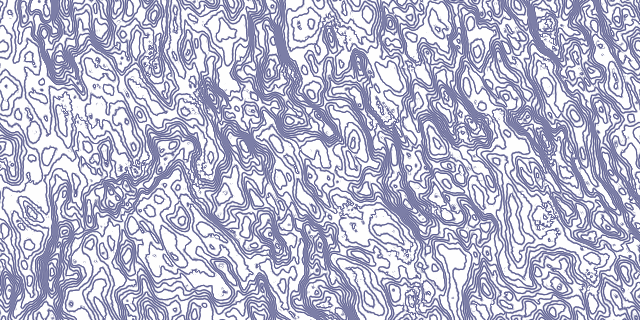
This pattern is drawn by a Shadertoy shader. Its source:

```glsl
// Contour map of a rugged terrain with slanted, elongated ridges.
// Stretched gradient noise forms the land; valleys are flattened into plains
// and lakes, and lines are drawn by the distance to the nearest whole level.

#define LINE_REACH 0.0049   // distance at which a line fades out
#define LINE_STRENGTH 0.9
#define RELIEF 1.55         // overall number of levels
#define RIDGE_SCALE vec2(5.6, 2.8)
#define PLAIN_LEVEL -1.3    // land below this is flattened
#define PLAIN_SLOPE 0.5
#define LAKE_LEVEL -5.5     // halfway between two contours
#define ROUGHNESS 0.13
#define CLUTTER 0.5         // extra roughness in scattered patches
#define TRACKS 6

const vec3 PAPER = vec3(0.995);
const vec3 INK = vec3(0.29, 0.30, 0.52);

uint scramble(uint n) {
    n = n * 747796405u + 2891336453u;
    n = ((n >> ((n >> 28u) + 4u)) ^ n) * 277803737u;
    return (n >> 22u) ^ n;
}

float hash(ivec2 cell) {
    uint n = scramble(uint(cell.x + 4096) + scramble(uint(cell.y + 4096)));
    return float(n >> 8u) / 16777216.0;
}

float corner(ivec2 cell, vec2 offset) {
    float angle = 6.28319 * hash(cell);
    return dot(vec2(cos(angle), sin(angle)), offset);
}

// Gradient noise, roughly -0.7 to 0.7
float noise(vec2 p) {
    vec2 base = floor(p), f = p - base;
    ivec2 c = ivec2(base);
    vec2 s = f * f * f * (f * (f * 6.0 - 15.0) + 10.0);
    float low = mix(corner(c, f), corner(c + ivec2(1, 0), f - vec2(1, 0)), s.x);
    float high = mix(corner(c + ivec2(0, 1), f - vec2(0, 1)),
                     corner(c + ivec2(1, 1), f - vec2(1, 1)), s.x);
    return mix(low, high, s.y);
}

float segmentDistance(vec2 p, vec2 a, vec2 b) {
    vec2 ab = b - a;
    return length(p - a - ab * clamp(dot(p - a, ab) / dot(ab, ab), 0.0, 1.0));
}

// Low banks along a few long straight tracks
float trackBanks(vec2 p) {
    float bank = 0.0;
    for (int i = 0; i < TRACKS; i++) {
        vec2 start = vec2((float(i) + hash(ivec2(i, 91))) * 2.0 / float(TRACKS),
                          0.35 + 0.65 * hash(ivec2(i, 92)));
        float angle = -0.75 - 0.4 * hash(ivec2(i, 93));
        float reach = 0.25 + 0.3 * hash(ivec2(i, 94));
        vec2 end = start + reach * vec2(cos(angle), sin(angle));
        float d = segmentDistance(p, start, end) / 0.007;
        bank += exp(-d * d);
    }
    return bank;
}

// Terrain height, counted in contour levels
float height(vec2 p) {
    // Lean the ridges, more so toward the right, and bend them
    vec2 q = vec2(p.x + (0.1 + 0.16 * p.x) * p.y, p.y);
    q += 0.06 * vec2(noise(p * 3.1 + 17.0), noise(p * 3.1 + 51.0));

    float land = 7.2 * noise(q * RIDGE_SCALE + 3.7)
               + 5.8 * noise(q * RIDGE_SCALE * vec2(2.2, 2.8) + 29.3)
               + 2.1 * noise(q * RIDGE_SCALE * vec2(4.7, 6.6) + 73.1)
               + 0.3 * noise(q * 58.0 + 11.9);
    land *= RELIEF;

    // Flatten the valleys and fill the deepest ones
    land -= (1.0 - PLAIN_SLOPE) * min(land - PLAIN_LEVEL, 0.0);
    land = max(land, LAKE_LEVEL);

    // Ragged ground, strongest in a few patches
    float patches = smoothstep(0.22, 0.5, noise(p * 7.3 + 87.0));
    land += (ROUGHNESS + CLUTTER * patches) * noise(p * 120.0 + 41.3);
    return land + 0.9 * trackBanks(p);
}

void mainImage(out vec4 fragColor, in vec2 fragCoord) {
    vec2 p = fragCoord / iResolution.y;

    // Slope by central differences
    vec2 e = vec2(0.0012, 0.0);
    vec2 slope = vec2(height(p + e.xy) - height(p - e.xy),
                      height(p + e.yx) - height(p - e.yx)) / (2.0 * e.x);
    float steepness = length(slope) + 0.001;

    // Distance to the nearest contour, in canvas units
    float level = height(p);
    float d = abs(level - floor(level + 0.5)) / steepness;
    float reach = max(LINE_REACH, 1.2 / iResolution.y);
    float ink = LINE_STRENGTH * (1.0 - smoothstep(0.0, reach, d));

    // Very steep slopes merge into an even tone
    ink = mix(ink, 0.72, smoothstep(0.7, 1.3, steepness * reach));
    fragColor = vec4(mix(PAPER, INK, ink), 1.0);
}
```
